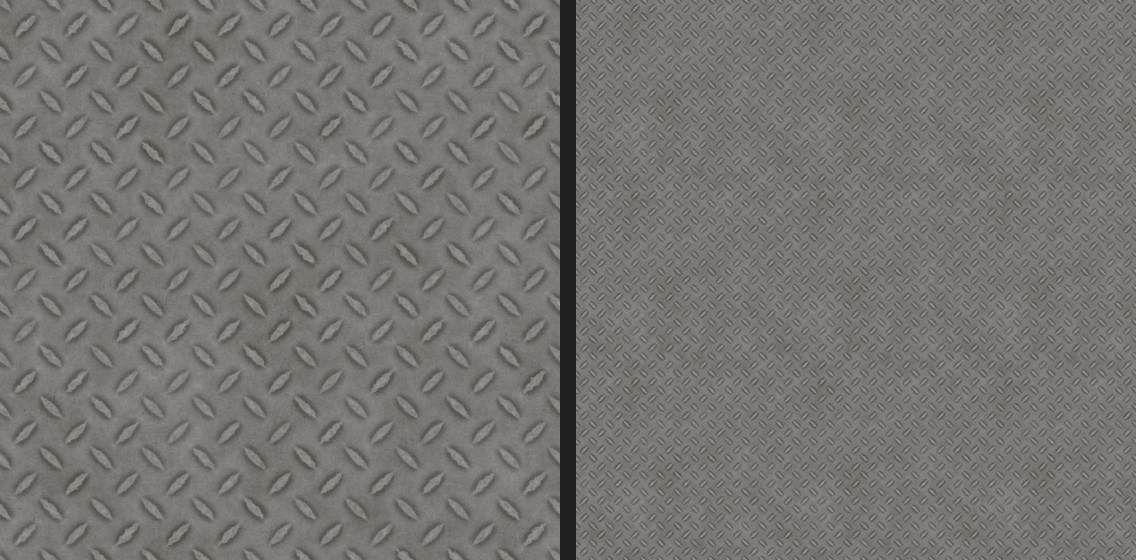
Left, the tile; right, the same tile 3 across and 3 down.
Reproduce this texture procedurally as a WebGL 1 fragment shader.

```glsl
precision highp float;
uniform vec2 u_resolution;

#define REPEATS 11.0
#define STUD_LENGTH 0.315
#define STUD_WIDTH 0.078
#define GROOVE_REACH 0.095
#define GROOVE_DEPTH 0.72
#define PLATE_TONE 0.59
#define STUD_TONE 0.93
#define MOTTLE 0.62
#define GRAIN 0.22
#define DARK_STEEL vec3(0.38, 0.37, 0.35)
#define LIGHT_STEEL vec3(0.56, 0.55, 0.55)

float hash(vec2 p) {
  vec3 q = fract(p.xyx * vec3(0.1031, 0.1030, 0.0973));
  q += dot(q, q.yzx + 33.33);
  return fract((q.x + q.y) * q.z);
}

// Slope contribution of one lattice corner, wrapped to the period
float corner(vec2 cell, vec2 offset, vec2 period, float seed) {
  float angle = 6.28318 * hash(mod(cell, period) + seed);
  return dot(vec2(cos(angle), sin(angle)), offset);
}

// Gradient noise over the unit square with a whole number of cells
float noise(vec2 uv, vec2 period, float seed) {
  vec2 p = uv * period;
  vec2 i = floor(p);
  vec2 f = p - i;
  vec2 w = f * f * f * (f * (f * 6.0 - 15.0) + 10.0);
  vec2 e = vec2(1.0, 0.0);
  float low = mix(corner(i, f, period, seed),
                  corner(i + e, f - e, period, seed), w.x);
  float high = mix(corner(i + e.yx, f - e.yx, period, seed),
                   corner(i + 1.0, f - 1.0, period, seed), w.x);
  return mix(low, high, w.y);
}

float fbm(vec2 uv, float frequency, float seed) {
  float sum = 0.0;
  float amplitude = 0.6;
  for (int i = 0; i < 5; i++) {
    sum += amplitude * noise(uv, vec2(frequency), seed + float(i) * 17.0);
    frequency *= 2.0;
    amplitude *= 0.62;
  }
  return sum;
}

// Signed distance to a lens lying along x
float lens(vec2 p, float halfLength, float halfWidth) {
  p = abs(p);
  float d = (halfLength * halfLength - halfWidth * halfWidth) / (2.0 * halfWidth);
  if ((p.y - halfLength * 0.0) * d < -(p.x - halfLength) * 0.0 ||
      p.x * d > (p.y + d) * halfLength) return length(p - vec2(halfLength, 0.0));
  return length(p + vec2(0.0, d)) - (halfWidth + d);
}

// Adds one diagonal stud per repeat: slope is +1 or -1
float addStuds(float tone, vec2 uv, vec2 p, float slope, float rough, float grime) {
  vec2 id = mod(floor(p), REPEATS);
  vec2 q = fract(p) - 0.5;
  float wear = hash(id + 40.0 + 20.0 * slope);
  vec2 local = vec2(q.x + slope * q.y, q.y - slope * q.x) * 0.70711;
  float d = lens(local, STUD_LENGTH, STUD_WIDTH);

  // Dirt gathered along the flanks, fading toward the tips
  float reach = GROOVE_REACH * (1.0 + 0.7 * grime);
  float groove = exp(-pow(max(d - 0.018, 0.0) / reach, 2.0) * 1.6);
  groove *= 1.0 - 0.9 * smoothstep(0.17, 0.40, abs(local.x));
  groove *= 0.82 + 0.3 * wear + 0.7 * grime;
  tone -= GROOVE_DEPTH * groove;

  // Polished smudge just beyond each tip
  vec2 tip = vec2(abs(local.x) - STUD_LENGTH - 0.035, local.y);
  tone += (0.16 + 0.16 * wear) * exp(-dot(tip, tip) * 240.0);

  // Worn crown with a ragged edge
  float crown = 1.0 - smoothstep(-0.024, 0.022, d + rough * (0.02 + 0.035 * wear));
  float face = STUD_TONE + 0.12 * (wear - 0.5) + 0.35 * rough;
  return mix(tone, face, crown * 0.95);
}

void main() {
  vec2 uv = gl_FragCoord.xy / u_resolution;
  vec2 p = uv * REPEATS;
  float broad = fbm(uv, 5.0, 3.0);
  float grime = fbm(uv, 19.0, 101.0);
  float rough = noise(uv, vec2(97.0), 211.0) + 0.6 * noise(uv, vec2(181.0), 251.0);

  // Cloudy plate, then both stud directions on staggered lattices
  float tone = PLATE_TONE + MOTTLE * (0.5 * broad + 0.65 * grime);
  tone = addStuds(tone, uv, p, 1.0, rough, grime);
  tone = addStuds(tone, uv, p + 0.5, -1.0, rough, grime);

  // Fine grain, faint scuffs and clustered pits
  tone += GRAIN * (0.6 * rough + noise(uv, vec2(256.0), 307.0));
  float scuff = noise(uv, vec2(38.0, 150.0), 401.0);
  tone += 0.12 * smoothstep(0.25, 0.55, scuff) * smoothstep(-0.1, 0.3, broad);
  float pits = smoothstep(0.28, 0.5, noise(uv, vec2(170.0), 503.0));
  tone -= 0.3 * pits * smoothstep(0.05, 0.35, noise(uv, vec2(9.0), 601.0));

  vec3 steel = mix(DARK_STEEL, LIGHT_STEEL, clamp(tone, -0.3, 1.25));
  gl_FragColor = vec4(steel, 1.0);
}
```
